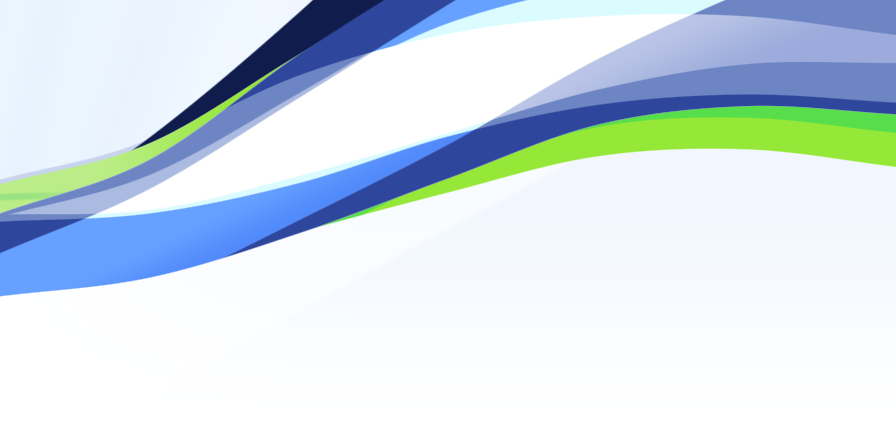
A Shadertoy shader for this background:

```glsl
// Flowing ribbon of blue, white and lime sweeping over a pale backdrop.
// Smooth spline edges cut the canvas into bands; two folds lay a
// translucent navy shade over the ribbon's own stripes.

#define UNITS 384.0        // canvas height in drawing units
#define SPANS 6.0          // spline spans across the canvas
#define EDGE_SOFTNESS 1.2  // edge width in pixels
#define FOLD_FADE 70.0     // reach of the pale rim along the right fold
#define STREAKS 0.006      // strength of the backdrop streaks

const vec3 WHITE = vec3(1.0);
const vec3 ICE   = vec3(0.86, 0.99, 1.0);
const vec3 AZURE = vec3(0.40, 0.63, 1.0);
const vec3 ROYAL = vec3(0.18, 0.28, 0.61);
const vec3 NAVY  = vec3(0.06, 0.11, 0.30);
const vec3 SLATE = vec3(0.43, 0.52, 0.77);
const vec3 HAZE  = vec3(0.61, 0.67, 0.86);
const vec3 LIME  = vec3(0.59, 0.91, 0.22);
const vec3 LEAF  = vec3(0.34, 0.87, 0.29);
const vec3 PALE_LIME = vec3(0.73, 0.93, 0.53);

// Catmull-Rom height through seven evenly spaced knots, x in 0..SPANS
float spline(float x, float k[7]) {
    int i = clamp(int(floor(x)), 0, 5);
    float t = x - float(i);
    float b = k[i], c = k[i + 1];
    float a = i > 0 ? k[max(i - 1, 0)] : 2.0 * b - c;
    float d = i < 5 ? k[min(i + 2, 6)] : 2.0 * c - b;
    return b + 0.5 * t * (c - a + t * (2.0 * a - 5.0 * b + 4.0 * c - d
             + t * (3.0 * (b - c) + d - a)));
}

// Smooth coverage of the side where d is positive
float cover(float d) {
    return clamp(0.5 + d / (EDGE_SOFTNESS * max(fwidth(d), 1e-5)), 0.0, 1.0);
}

// Signed vertical distance below a spline edge
float below(vec2 p, float k[7]) {
    return p.y - spline(p.x, k);
}

vec3 backdrop(vec2 p) {
    float streak = STREAKS * sin(p.x * 9.0 + p.y * 0.02 + 2.0 * sin(p.x * 2.3));
    vec3 sky = mix(vec3(0.91, 0.955, 1.0), vec3(0.95, 0.97, 1.0), p.x / 2.5) + streak;
    float diagonal = p.y - (255.0 - 70.0 * (p.x - 2.16));
    float tint = mix(0.45, 1.0, smoothstep(-3.0, 3.0, diagonal));
    tint *= smoothstep(375.0, 170.0, p.y) * smoothstep(-0.5, 2.5, p.x);
    vec3 floorColor = mix(WHITE, vec3(0.95, 0.97, 1.0), tint);
    return mix(sky, floorColor, smoothstep(160.0, 230.0, p.y + 40.0 * p.x));
}

void mainImage(out vec4 fragColor, in vec2 fragCoord) {
    // x counts spline spans, y is depth from the top
    vec2 uv = fragCoord / iResolution.xy;
    vec2 p = vec2(uv.x * SPANS, (1.0 - uv.y) * UNITS);

    // Outer edges
    float navyTop   = below(p, float[7](205., 118., 11., -110., -230., -350., -470.));
    float limeTop   = below(p, float[7](158., 123., 47., -30., -110., -200., -300.));
    float ribbonTop = below(p, float[7](183., 137., 47., -34., -114., -204., -304.));
    float ribbonEnd = below(p, float[7](254., 238., 200., 153., 107., 91., 98.));
    float leafEnd   = below(p, float[7](300., 260., 210., 150., 109., 101., 114.));
    float limeEnd   = below(p, float[7](250., 234., 199., 165., 134., 128., 143.));

    // Stripes inside the ribbon
    float azureEnd   = below(p, float[7](150., 122., 78., 20., -14., -40., -60.));
    float whiteTop   = below(p, float[7](150., 122., 65., 29., 14., 14., 30.));
    float whiteEnd   = below(p, float[7](184., 180., 151., 114., 77., 55., 54.));
    float iceEnd     = below(p, float[7](190., 183., 157., 117., 90., 81., 88.));

    // Folds that shade the ribbon
    float leftFold  = below(p, float[7](217., 162., 84., 4., -75., -155., -235.));
    float leftVeil  = below(p, float[7](186., 150., 80., 4., -75., -155., -235.));
    float rightFold = below(p, float[7](310., 252., 189., 124., 51., -8., -60.));

    float inWhite = cover(whiteTop) * cover(-whiteEnd);
    float inAzure = max(cover(-azureEnd) * cover(-whiteTop), cover(iceEnd));
    float shaded = max(cover(-leftFold), cover(rightFold));

    // Lit and shaded versions of the same stripes
    vec3 deepAzure = mix(AZURE, vec3(0.32, 0.54, 0.98), smoothstep(-45.0, 0.0, rightFold));
    vec3 lit = mix(mix(ICE, deepAzure, inAzure), WHITE, inWhite);
    float rim = 0.3 * smoothstep(FOLD_FADE, 0.0, rightFold) * cover(rightFold);
    vec3 veil = mix(HAZE, WHITE, rim);
    veil = mix(veil, vec3(0.67, 0.73, 0.88), cover(-leftFold));
    veil = mix(veil, SLATE, cover(-leftVeil) * cover(-leftFold));
    vec3 dark = mix(mix(SLATE, ROYAL, inAzure), veil, inWhite);
    vec3 ribbon = mix(lit, dark, shaded);

    // Backdrop, thin haze and navy wing
    vec3 color = backdrop(p);
    color = mix(color, vec3(0.78, 0.83, 0.92), cover(limeTop + 4.0) * cover(-ribbonTop));
    color = mix(color, NAVY, cover(navyTop) * cover(-limeTop));

    // Upper lime blade with a greener vein
    vec3 blade = mix(PALE_LIME, LIME, smoothstep(0.6, 1.7, p.x));
    float vein = smoothstep(4.0, 1.5, abs(p.y - 169.0 + 4.0 * p.x));
    blade = mix(blade, vec3(0.60, 0.89, 0.51), vein * smoothstep(0.8, 0.1, p.x));
    color = mix(color, blade, cover(limeTop) * cover(-ribbonTop));

    // Lower lime band, then the ribbon over everything
    vec3 band = mix(LIME, LEAF, cover(-leafEnd));
    color = mix(color, band, cover(ribbonEnd) * cover(-limeEnd));
    color = mix(color, ribbon, cover(ribbonTop) * cover(-ribbonEnd));
    fragColor = vec4(color, 1.0);
}
```
